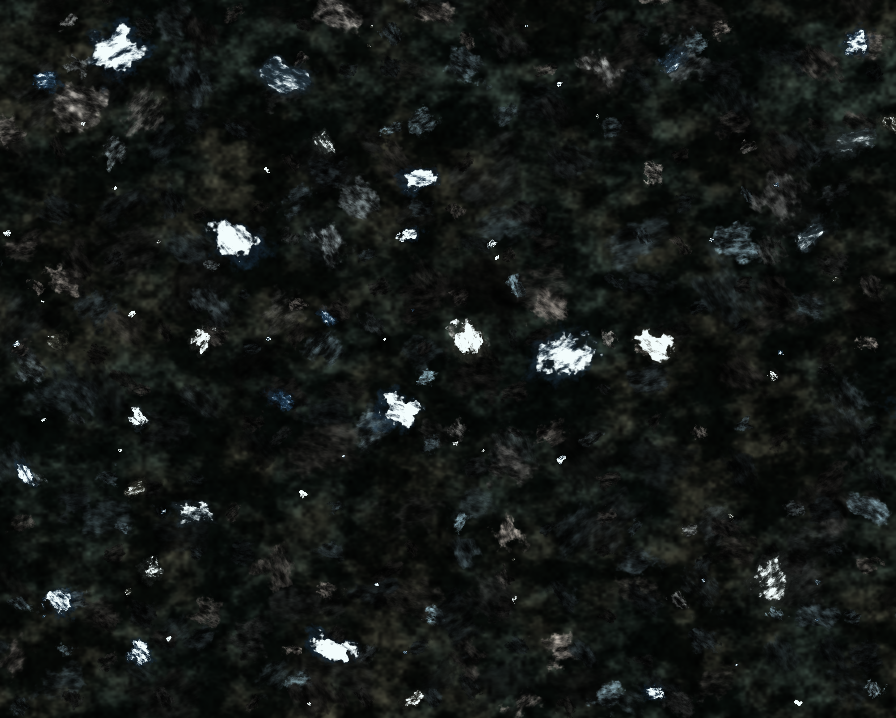
Write a Shadertoy shader that draws this texture.

```glsl
const float PATCH_CELL = 0.105;
const float PATCH_CHANCE = 0.8;
const vec2 PATCH_RADIUS = vec2(0.035, 0.068);
const float GRAIN_CELL = 0.062;
const float GRAIN_CHANCE = 0.75;
const vec2 GRAIN_RADIUS = vec2(0.014, 0.042);
const float FLAKE_CELL = 0.122;
const float FLAKE_CHANCE = 0.42;
const vec2 FLAKE_RADIUS = vec2(0.013, 0.038);
const float SPECK_CELL = 0.05;
const float SPECK_CHANCE = 0.08;
const vec2 SPECK_RADIUS = vec2(0.003, 0.007);
const float MAX_TILT = 1.0;
const float MOTTLE_SCALE = 30.0;
const float GRIT_SCALE = 170.0;

const vec3 BLACK_STONE = vec3(0.018, 0.030, 0.024);
const vec3 GREY_STONE = vec3(0.150, 0.172, 0.152);
const vec3 WARM_TINT = vec3(1.12, 0.98, 0.90);
const vec3 COOL_TINT = vec3(0.92, 1.02, 1.02);
const vec3 BROWN_GRAIN = vec3(0.215, 0.205, 0.195);
const vec3 SLATE_GRAIN = vec3(0.175, 0.215, 0.230);
const vec3 BLUE_SHEEN = vec3(0.20, 0.37, 0.52);
const vec3 OLIVE_SHEEN = vec3(0.33, 0.34, 0.29);
const vec3 WHITE_SHEEN = vec3(0.95, 0.99, 0.99);

vec4 hash4(vec2 p) {
    vec4 h = fract(p.xyxy * vec4(0.1031, 0.1030, 0.0973, 0.1099));
    h += dot(h, h.wzxy + 33.33);
    return fract((h.xxyz + h.yzzw) * h.zywx);
}

float noise(vec2 p) {
    vec2 i = floor(p), f = fract(p);
    f = f * f * (3.0 - 2.0 * f);
    vec2 e = vec2(0.0, 1.0);
    return mix(mix(hash4(i).x, hash4(i + e.yx).x, f.x),
               mix(hash4(i + e.xy).x, hash4(i + e.yy).x, f.x), f.y);
}

float fbm(vec2 p) {
    float sum = 0.0, amp = 0.46;
    for (int i = 0; i < 4; i++) {
        sum += amp * noise(p);
        p = mat2(1.6, 1.2, -1.2, 1.6) * p + 7.3;
        amp *= 0.62;
    }
    return sum * 0.97;
}

// Ragged, tilted crystal: x = coverage, y = cleavage streaks, z = dim rim
vec3 crystal(vec2 p, float radius, vec4 shape, float softness) {
    float tilt = (shape.x * 2.0 - 1.0) * MAX_TILT;
    float c = cos(tilt), s = sin(tilt);
    vec2 q = mat2(c, -s, s, c) * p / radius;
    if (dot(q, q) > 5.0) return vec3(0.0);
    vec2 offset = floor(shape.zw * 90.0);
    vec2 box = abs(q * vec2(1.0, mix(1.0, 1.9, shape.y)));
    float dist = mix(length(box), max(box.x, box.y), 0.5);
    dist += (fbm(q * 1.7 + offset) - 0.5) * 1.7;
    float streak = fbm(vec2(q.x * 2.2 + q.y, q.y * 4.2) + offset.yx);
    float rim = 1.0 - smoothstep(0.85, 1.35, dist + 0.5 * q.x * (shape.w - 0.5));
    return vec3(1.0 - smoothstep(0.9 - softness, 0.9, dist), streak, rim);
}

// Kind 0: dull patches, 1: dull grains, 2: specks, 3: bright flakes
vec3 scatter(vec3 color, vec2 p, int kind, float size, float chance, vec2 radii) {
    vec2 home = floor(p / size);
    for (int k = 0; k < 9; k++) {
        vec2 cell = home + vec2(k % 3 - 1, k / 3 - 1);
        vec4 place = hash4(cell + 37.0 * float(kind + 1));
        vec4 shape = hash4(cell + 113.0 * float(kind + 1));
        if (place.z > chance) continue;
        vec2 center = (cell + 0.15 + 0.7 * place.xy) * size;
        float radius = mix(radii.x, radii.y, place.w * place.w);
        vec3 body = crystal(p - center, radius, shape, kind < 2 ? 0.4 : 0.2);
        float vigour = fract(place.z * 57.0 + shape.w * 13.0);
        if (kind < 2) {
            vec3 dull = mix(BROWN_GRAIN, SLATE_GRAIN, smoothstep(0.3, 0.7, shape.z));
            float glow = kind == 0 ? mix(0.1, 0.7, vigour) : mix(0.25, 1.6, pow(vigour, 3.0));
            dull *= glow * (0.15 + 1.9 * smoothstep(0.2, 0.85, body.y));
            color = mix(color, dull, body.x * (kind == 0 ? 0.6 : 0.8));
        } else {
            vec3 sheen = mix(BLUE_SHEEN, OLIVE_SHEEN, smoothstep(0.25, 0.75, shape.z));
            float shine = smoothstep(0.3, 0.66, body.y + (vigour - 0.48) * 0.5);
            vec3 lit = mix(sheen * (0.1 + 1.3 * body.y), WHITE_SHEEN, shine);
            float halo = kind == 3 ? body.z * 0.65 : 0.0;
            color = mix(color, sheen * body.y * 0.75, halo);
            color = mix(color, lit, body.x * mix(0.6, 1.0, shine));
        }
    }
    return color;
}

// Dark ground: broad shading, small blotches and a faint tint
vec3 ground(vec2 p) {
    float mottle = fbm(p * vec2(0.8, 1.15) * MOTTLE_SCALE);
    mottle += 0.2 * (noise(p * 7.0 + 11.0) - 0.5);
    vec3 color = mix(BLACK_STONE, GREY_STONE, smoothstep(0.34, 0.86, mottle));
    float warmth = smoothstep(0.35, 0.68, fbm(p * 9.0 + 41.0));
    return color * mix(COOL_TINT, WARM_TINT, warmth);
}

void mainImage(out vec4 fragColor, in vec2 fragCoord) {
    vec2 p = fragCoord / iResolution.y;
    vec3 color = ground(p);
    color = scatter(color, p, 0, PATCH_CELL, PATCH_CHANCE, PATCH_RADIUS);
    color = scatter(color, p, 1, GRAIN_CELL, GRAIN_CHANCE, GRAIN_RADIUS);
    float grit = noise(p * GRIT_SCALE) + noise(p * GRIT_SCALE * 0.47 + 19.0);
    color *= 0.25 + 0.8 * grit;
    color = scatter(color, p, 2, SPECK_CELL, SPECK_CHANCE, SPECK_RADIUS);
    color = scatter(color, p, 3, FLAKE_CELL, FLAKE_CHANCE, FLAKE_RADIUS);
    fragColor = vec4(clamp(color, 0.0, 1.0), 1.0);
}
```
